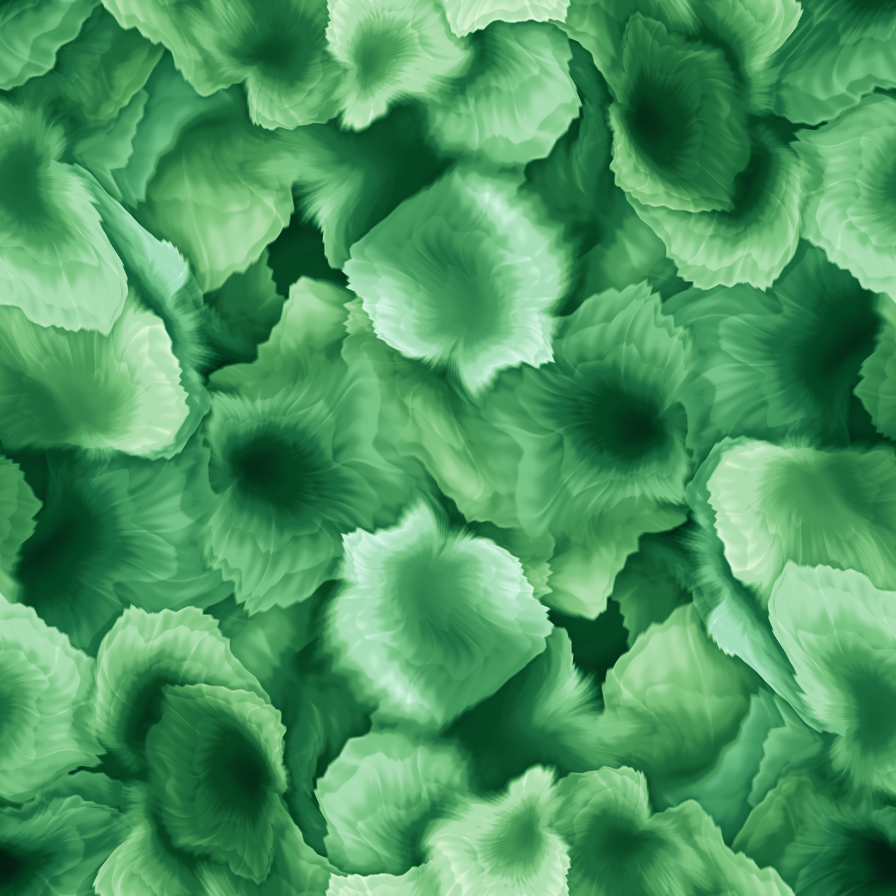
Write a Shadertoy shader that draws this texture.

```glsl
const float TAU = 6.28319;
const int LEAF_PAIRS = 42;

float hash(float n) { return fract(sin(n * 127.1) * 43758.5); }

vec2 hash2(vec2 p) {
    return fract(sin(vec2(dot(p, vec2(127.1, 311.7)), dot(p, vec2(269.5, 183.3)))) * 43758.5);
}

mat2 rotation(float angle) {
    float c = cos(angle), s = sin(angle);
    return mat2(c, -s, s, c);
}

// Distance gap between the two nearest cell points: zero on cell borders
float cellGap(vec2 p) {
    vec2 cell = floor(p), local = fract(p);
    float nearest = 8.0, second = 8.0;
    for (int y = -1; y <= 1; y++)
    for (int x = -1; x <= 1; x++) {
        vec2 o = vec2(x, y);
        float d = length(o + hash2(cell + o) - local);
        second = min(second, max(nearest, d));
        nearest = min(nearest, d);
    }
    return second - nearest;
}

// Odd, periodic sines keep both the half-turn symmetry and the tiling
vec2 warp(vec2 p, float amount) {
    p += amount * sin(TAU * (2.0 * p.yx + vec2(1.0, -1.0) * p));
    p += amount * 0.5 * sin(TAU * (5.0 * p.yx + vec2(-2.0, 3.0) * p));
    p += amount * 0.22 * sin(TAU * (11.0 * p.yx + vec2(6.0, -4.0) * p));
    return p;
}

// Broad hollows between the leaves
float hollow(vec2 p) {
    float f = cos(TAU * (2.0 * p.x + p.y)) - cos(TAU * (p.x - 2.0 * p.y))
            - cos(TAU * (3.0 * p.x + 2.0 * p.y));
    return smoothstep(0.7, 2.2, f);
}

float zigzag(float x) { return abs(fract(x) - 0.5) * 2.0; }

// Lobed rim with fine teeth
float rimRadius(float a, float seed) {
    float c = cos(a * 0.5);
    float lobes = 0.06 * sin(3.0 * a + seed) + 0.04 * sin(7.0 * a + seed * 2.3);
    float teeth = 0.035 * zigzag(a / TAU * 23.0 + 0.3 * sin(a * 4.0 + seed))
                + 0.02 * zigzag(a / TAU * 57.0 + 0.4 * sin(a * 9.0 + seed));
    return 0.33 + 0.62 * c * c + lobes + teeth;
}

// Throat gradient, ruffles, veins and crinkles of one leaf
float leafTone(float r, float a, float rim, float base, float seed) {
    float x = r / rim;
    float outer = smoothstep(0.1, 0.55, r);
    float tone = base + mix(-0.42, 0.15, smoothstep(0.03, 0.8, x));
    float ruffle = fract(x * 3.5 + 0.25 * sin(a * 5.0 + seed) + 0.1 * sin(a * 13.0));
    tone += 0.13 * outer * (ruffle * (1.0 - smoothstep(0.9, 1.0, ruffle)) - 0.4);
    float vein = abs(sin(a * 6.0 + 0.35 * sin(r * 8.0 + seed)));
    tone += 0.08 * outer * (1.0 - smoothstep(0.0, 0.16, vein));
    tone += 0.025 * outer * sin(a * 44.0 + 2.5 * sin(r * 7.0 + seed));
    float crinkle = cellGap(vec2(a * 5.0, r * 4.0 + a) + seed);
    tone += 0.1 * outer * (0.3 - crinkle);
    return tone + 0.12 * outer * (1.0 - smoothstep(0.0, 0.06, rim - r));
}

// Paints one leaf and its shadow over surface = (tone, tint)
vec2 paintLeaf(vec2 surface, vec2 q, float base, float shade, float seed) {
    float r = length(q);
    if (r > 1.5) return surface;
    q += 0.04 * sin(q.yx * 6.0 + seed);
    r = length(q);
    float a = atan(q.y, q.x + 1e-5);
    float rim = rimRadius(a, seed);
    surface.x *= 1.0 - 0.36 * exp(-8.0 * max(r - rim, 0.0));
    if (r >= rim) return surface;
    float softness = mix(0.025, 0.3, smoothstep(0.3, 1.0, sin(a + seed)));
    softness = mix(softness, 0.25, smoothstep(1.9, 2.9, abs(a)));
    float cover = smoothstep(0.0, softness, rim - r);
    vec2 leaf = vec2(leafTone(r, a, rim, base, seed) * shade, hash(seed + 5.0) - 0.5);
    return mix(surface, leaf, cover);
}

vec3 palette(float t) {
    vec3 c = mix(vec3(0.01, 0.12, 0.07), vec3(0.02, 0.27, 0.13), smoothstep(0.0, 0.16, t));
    c = mix(c, vec3(0.10, 0.42, 0.24), smoothstep(0.16, 0.33, t));
    c = mix(c, vec3(0.26, 0.60, 0.35), smoothstep(0.33, 0.50, t));
    c = mix(c, vec3(0.46, 0.77, 0.51), smoothstep(0.50, 0.69, t));
    c = mix(c, vec3(0.65, 0.87, 0.70), smoothstep(0.69, 0.87, t));
    return mix(c, vec3(0.83, 0.96, 0.87), smoothstep(0.90, 1.12, t));
}

void mainImage(out vec4 fragColor, in vec2 fragCoord) {
    vec2 uv = (fragCoord - 0.5 * iResolution.xy) / iResolution.y;
    vec2 p = warp(uv, 0.018);
    float pit = hollow(p);
    vec2 surface = vec2(0.15, 0.0);

    // Large leaves lie below, small ones on top, each with a half-turn twin
    for (int i = 0; i < LEAF_PAIRS; i++) {
        float seed = float(i) * 1.37 + 3.0;
        float height = float(i) / float(LEAF_PAIRS);
        vec2 centre = vec2(hash(seed), hash(seed + 0.51));
        float size = mix(0.28, 0.13, height) + 0.05 * hash(seed + 1.7);
        float base = mix(0.54, 0.9, hash(seed + 2.9)) - 0.25 * step(0.87, hash(seed + 4.1));
        float shade = 1.0 - pit * mix(0.85, 0.45, height);
        mat2 turn = rotation(TAU * hash(seed + 3.3));
        for (float side = -1.0; side < 2.0; side += 2.0) {
            vec2 d = fract(side * p - centre + 0.5) - 0.5;
            surface = paintLeaf(surface, turn * d / size, base, shade, seed);
        }
    }

    vec3 color = palette(surface.x) + surface.y * vec3(-0.06, 0.0, 0.08) * surface.x;
    fragColor = vec4(clamp(color, 0.0, 1.0), 1.0);
}
```
